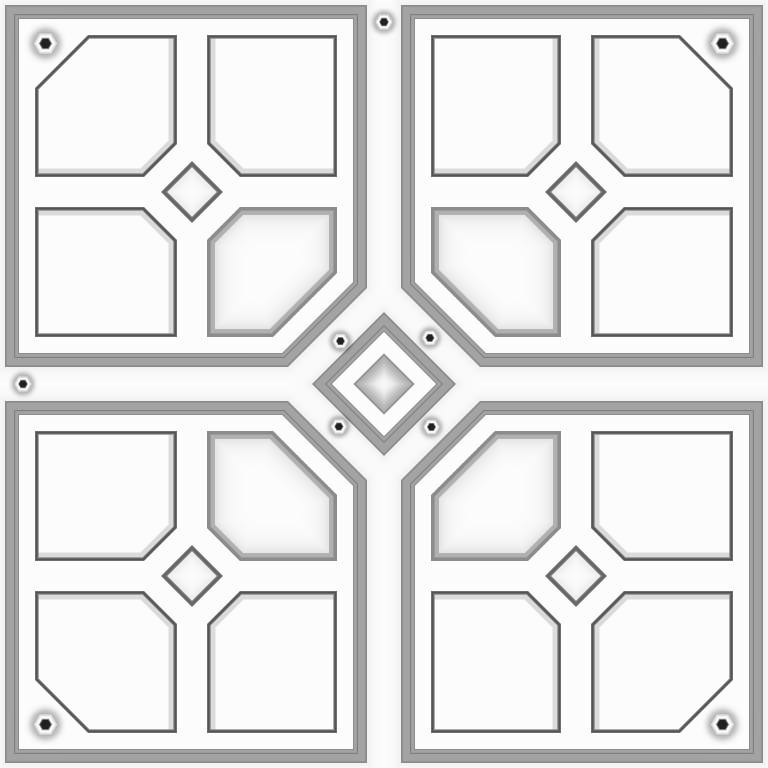
Reproduce this texture map procedurally as a WebGL 2 fragment shader.

```glsl
#version 300 es
precision highp float;
// Draws a pale panelled metal plate: four framed quadrants, chamfered cells, diamonds and hex bolts.
uniform vec2 u_resolution;
out vec4 fragColor;

const float SIDE = 768.0;        // design units across the canvas
const float DIAG = 0.70710678;
const float WHITE = 0.99;
const float PALE = 0.83;
const float GREY = 0.64;
const float MID = 0.55;
const float DARK = 0.46;
const float LINE = 0.33;

float hash(vec2 p) {
  return fract(sin(dot(p, vec2(127.1, 311.7))) * 43758.5453);
}

// Coverage of the strip between two depths below an edge.
float strip(float depth, float from, float to, float aa) {
  return clamp((depth - from) / aa + 0.5, 0.0, 1.0) * clamp((to - depth) / aa + 0.5, 0.0, 1.0);
}

float diamond(vec2 p, float radius) {
  return (radius - abs(p.x) - abs(p.y)) * DIAG;
}

float hexRadius(vec2 p) {
  p = abs(p);
  return max(p.x * 0.866 + p.y * 0.5, p.y);
}

// Depth inside a quadrant frame whose inner corner is cut.
float frameDepth(vec2 q) {
  float box = min(min(q.x, q.y) - 17.0, 379.0 - max(q.x, q.y));
  return min(box, (q.x + q.y - 113.0) * DIAG);
}

// Depth from the cell sides that face the small diamond.
float facingDepth(vec2 a) {
  return min(min(a.x, a.y) - 15.0, (a.x + a.y - 63.0) * DIAG);
}

// Depth inside one of four cells; the two diagonal cells lose their far corner.
float cellDepth(vec2 a, vec2 outward) {
  vec2 room = mix(vec2(145.0), vec2(157.0), outward) - a;
  float depth = min(facingDepth(a), min(room.x, room.y));
  float cut = (mix(226.0, 261.0, outward.x) - a.x - a.y) * DIAG;
  return outward.x == outward.y ? min(depth, cut) : depth;
}

// Wide grey moulding with a groove and a soft outer shadow.
float moulding(float tone, float depth, float aa) {
  tone -= 0.05 * exp(-max(-depth, 0.0) / 6.0) * step(depth, 0.0);
  tone = mix(tone, MID, strip(depth, 0.0, 14.0, aa));
  tone = mix(tone, GREY, strip(depth, 1.8, 13.0, aa));
  return mix(tone, DARK + 0.04, strip(depth, 9.0, 10.2, aa));
}

// Raised cell: dark outline and a pale bevel on the facing sides.
float raisedCell(float tone, float depth, float facing, float aa) {
  float bevel = strip(facing, 0.0, 8.5, aa) * step(0.0, depth);
  tone = mix(tone, PALE + 0.03, bevel);
  tone = mix(tone, DARK, strip(depth, 0.0, 3.6, aa));
  return mix(tone, LINE, strip(depth, 0.8, 2.5, aa));
}

// Sunken cell: two-tone grey rim and a fading inner shadow.
float sunkenCell(float tone, float depth, float aa) {
  tone -= 0.11 * exp(-max(depth - 7.0, 0.0) / 9.0) * step(0.0, depth);
  tone = mix(tone, MID, strip(depth, 0.0, 7.5, aa));
  return mix(tone, GREY + 0.05, strip(depth, 3.6, 7.5, aa));
}

// Hex bolt with a soft halo, shaded rim and dark socket.
float bolt(float tone, vec2 p, float radius, float aa) {
  float r = hexRadius(p);
  float halo = max(length(p) - radius, 0.0) / radius;
  tone -= 0.24 * exp(-halo * halo * 5.0);
  tone = mix(tone, GREY + 0.08, strip(r, -9.0, radius, aa));
  tone = mix(tone, PALE + 0.04, strip(r, -9.0, radius * 0.88, aa));
  tone = mix(tone, WHITE, strip(r, -9.0, radius * 0.72, aa));
  tone = mix(tone, MID, strip(r, -9.0, radius * 0.5, aa));
  return mix(tone, 0.13, strip(r, -9.0, radius * 0.41, aa));
}

void main() {
  vec2 p = (gl_FragCoord.xy / u_resolution - 0.5) * SIDE;
  float aa = SIDE / min(u_resolution.x, u_resolution.y);
  vec2 q = abs(p);
  vec2 local = q - 192.0;
  vec2 a = abs(local);
  vec2 outward = step(vec2(0.0), local);

  // Frames and cells, mirrored into each quadrant
  float tone = moulding(WHITE, frameDepth(q), aa);
  float cell = cellDepth(a, outward);
  bool innermost = outward.x + outward.y < 0.5;
  tone = innermost ? sunkenCell(tone, cell, aa) : raisedCell(tone, cell, facingDepth(a), aa);

  // Small diamond in each quadrant
  float small = diamond(local, 31.0);
  tone -= 0.08 * exp(-abs(small - 4.0) / 6.0) * step(0.0, small);
  tone = mix(tone, DARK, strip(small, 0.0, 4.4, aa));
  tone = mix(tone, LINE + 0.06, strip(small, 1.0, 2.8, aa));

  // Central diamond with a shaded core
  tone = moulding(tone, diamond(p, 72.0), aa);
  float core = diamond(p, 30.5);
  float coreTone = mix(0.68, 0.97, smoothstep(0.0, 20.0, core));
  tone = mix(tone, coreTone, strip(core, 0.0, 99.0, aa));
  tone = mix(tone, MID + 0.03, strip(core, 0.0, 1.8, aa));

  // Corner bolts, slightly jittered central bolts, and two edge bolts
  vec2 jitter = vec2(hash(sign(p)), hash(sign(p) + 5.0)) * 4.0 - 2.0;
  tone = bolt(tone, q - vec2(338.5, 340.5), 11.5, aa);
  tone = bolt(tone, q - vec2(45.5, 44.5) - jitter, 8.0, aa);
  tone = bolt(tone, p - vec2(0.0, 362.0), 8.5, aa);
  tone = bolt(tone, p + vec2(361.0, 0.0), 8.5, aa);

  fragColor = vec4(vec3(clamp(tone, 0.0, 1.0)), 1.0);
}
```
